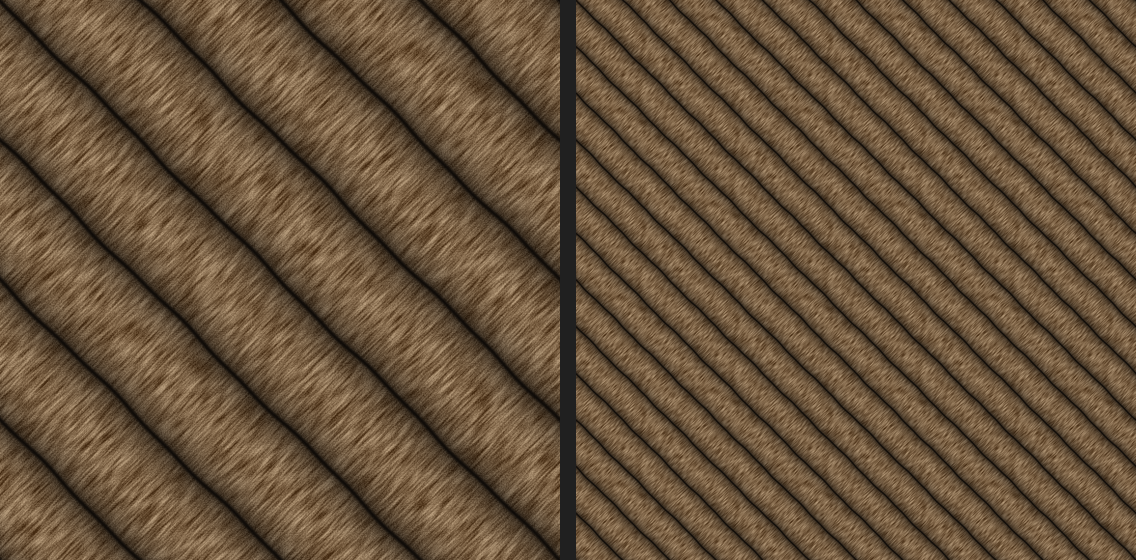
Left, the tile; right, the same tile 3 across and 3 down.
Reproduce this pattern procedurally as a Shadertoy shader.

```glsl
// Diagonal rounded wooden rolls with cross-grain streaks and dark grooves, tiling seamlessly.
#define ROLLS 4.0
#define WOBBLE 0.012
#define GROOVE_WIDTH 0.028
#define STREAK_CONTRAST 1.0
#define GRAIN_CONTRAST 0.42
#define TONE_VARIATION 0.22
#define EDGE_SHADE 0.14
#define DARK_WOOD vec3(0.32, 0.22, 0.12)
#define LIGHT_WOOD vec3(0.64, 0.54, 0.42)
#define GROOVE_COLOR vec3(0.055, 0.04, 0.028)

const float TAU = 6.2831853;

// Integer hash of a cell and a seed, 0 to 1
float hash(vec2 cell, float seed) {
    uvec2 c = uvec2(cell);
    uint h = c.x * 1597334677u ^ c.y * 3812015801u ^ uint(seed) * 2798796415u;
    h = (h ^ (h >> 16)) * 2146121005u;
    h = (h ^ (h >> 15)) * 2221713035u;
    h ^= h >> 16;
    return float(h >> 8) / 16777216.0;
}

float cornerSlope(vec2 cell, vec2 offset, vec2 period, float seed) {
    float angle = TAU * hash(mod(cell, period), seed);
    return dot(vec2(cos(angle), sin(angle)), offset);
}

// Gradient noise that wraps after a whole number of cells
float wrapNoise(vec2 p, vec2 period, float seed) {
    vec2 i = floor(p), f = p - i;
    vec2 u = f * f * f * (f * (f * 6.0 - 15.0) + 10.0);
    vec2 e = vec2(1.0, 0.0);
    float low = mix(cornerSlope(i, f, period, seed),
                    cornerSlope(i + e.xy, f - e.xy, period, seed), u.x);
    float high = mix(cornerSlope(i + e.yx, f - e.yx, period, seed),
                     cornerSlope(i + e.xx, f - e.xx, period, seed), u.x);
    return mix(low, high, u.y);
}

float layer(vec2 p, vec2 cells, float seed) {
    return wrapNoise(p * cells, cells, seed);
}

// Long fibres running across each roll
float fibres(vec2 p) {
    return 0.40 * layer(p, vec2(12.0, 60.0), 1.0)
         + 0.75 * layer(p, vec2(16.0, 124.0), 2.0)
         + 0.60 * layer(p, vec2(24.0, 230.0), 3.0);
}

void mainImage(out vec4 fragColor, in vec2 fragCoord) {
    vec2 uv = fragCoord / iResolution.xy;

    // Diagonal axes: x crosses the rolls, y follows them
    vec2 diagonal = vec2(uv.x + uv.y, uv.x - uv.y);
    float bend = sin(TAU * 2.0 * diagonal.y) + 0.5 * sin(TAU * 5.0 * diagonal.y + 1.3);
    float across = diagonal.x * ROLLS + WOBBLE * bend;
    float roll = mod(floor(across), ROLLS);
    float side = fract(across) * 2.0 - 1.0;

    // Round profile of the roll
    float profile = sqrt(max(1.0 - side * side, 0.0));
    float shade = mix(EDGE_SHADE, 1.04, profile);

    // Each roll gets its own stretch of fibres
    vec2 wood = vec2(across / ROLLS, diagonal.y + hash(vec2(roll, 7.0), 9.0));
    float streak = fibres(wood) * mix(0.45, STREAK_CONTRAST, profile);
    float grain = layer(diagonal, vec2(290.0), 4.0) + 0.5 * layer(diagonal, vec2(170.0), 5.0);
    float patches = layer(wood, vec2(8.0, 14.0), 6.0);
    float tone = 0.5 + streak + TONE_VARIATION * patches
               + grain * GRAIN_CONTRAST * mix(1.5, 0.8, profile);

    // Wood colour, then the thin line between rolls
    vec3 color = mix(DARK_WOOD, LIGHT_WOOD, clamp(tone, -0.2, 1.15)) * shade;
    float grooveDistance = 0.5 * (1.0 - abs(side));
    float pixel = ROLLS / min(iResolution.x, iResolution.y);
    float groove = 1.0 - smoothstep(0.0, GROOVE_WIDTH + pixel, grooveDistance);
    color = mix(color, GROOVE_COLOR, 0.85 * groove);

    fragColor = vec4(color, 1.0);
}
```
